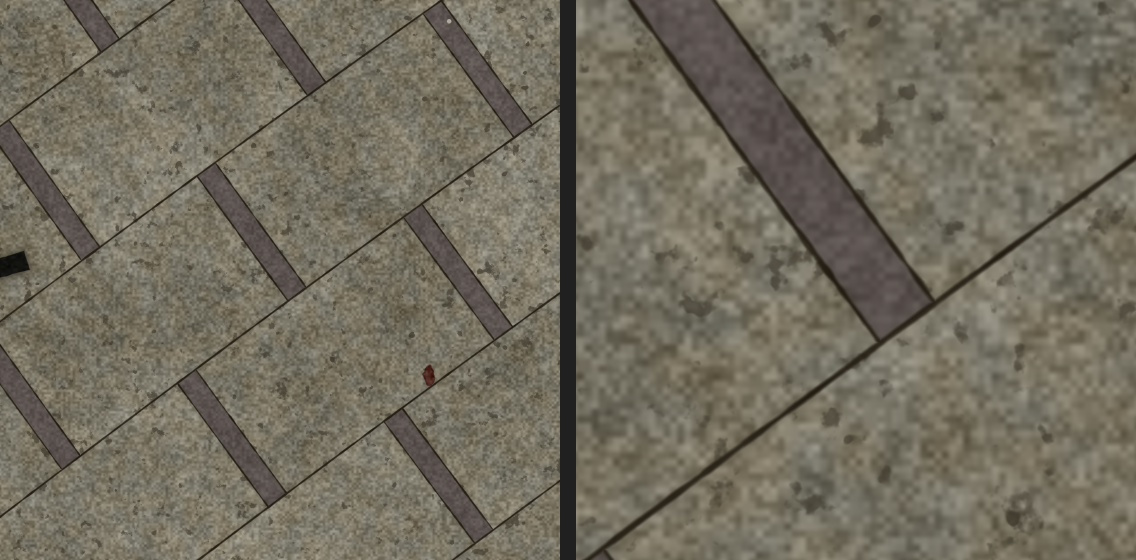
Left: the whole. Right: its middle third, enlarged.
Give the GLSL for this texture, as a three.js fragment shader.

```glsl
// Weathered stone paving in a slanted running bond: long slabs split by narrow
// purple-grey strips, dark joints, grain, stains and a little litter.
// A skewed lattice gives the slab cell; value noise adds the wear.
varying vec2 vUv;

const vec2 ORIGIN = vec2(0.3516, 0.6836);    // a strip's upper left corner
const vec2 ALONG = vec2(0.4036, 0.2956);     // one slab plus one strip
const vec2 ACROSS = vec2(0.1628, -0.2214);   // one course
const float COURSE_SHIFT = 0.49;             // bond offset per course
const float STRIP = 0.081;                   // strip share of a repeat
const float KEYSTONE = 0.039;                // slight camera tilt
const float LONG_JOINT = 0.0016;             // joint half widths
const float SIDE_JOINT = 0.0013;
const float SOFT = 0.0013;                   // edge smoothing
const float CRUMBS = 18.0;

const vec3 STONE = vec3(0.492, 0.472, 0.410);
const vec3 STRIP_COLOR = vec3(0.358, 0.325, 0.312);
const vec3 JOINT_COLOR = vec3(0.13, 0.105, 0.065);
const vec3 STAIN = vec3(0.24, 0.22, 0.17);
const vec3 LEAF = vec3(0.27, 0.13, 0.10);
const vec3 SCRAP = vec3(0.07, 0.07, 0.06);
const vec3 CHIP = vec3(0.68, 0.67, 0.62);

float hash(vec2 p) {
  return fract(sin(dot(p, vec2(12.9898, 78.233))) * 43758.5453);
}

float noise(vec2 p) {
  vec2 i = floor(p), f = fract(p);
  f = f * f * (3.0 - 2.0 * f);
  return mix(mix(hash(i), hash(i + vec2(1.0, 0.0)), f.x),
             mix(hash(i + vec2(0.0, 1.0)), hash(i + 1.0), f.x), f.y);
}

float fbm(vec2 p) {
  float sum = 0.0, amp = 0.5;
  for (int i = 0; i < 4; i++) {
    sum += amp * noise(p);
    p = mat2(1.6, 1.2, -1.2, 1.6) * p + 7.3;
    amp *= 0.5;
  }
  return sum / 0.9375;
}

float cross2(vec2 a, vec2 b) { return a.x * b.y - a.y * b.x; }

float cover(float d) { return 1.0 - smoothstep(-SOFT, SOFT, d); }

float box(vec2 p, vec2 size, float angle) {
  float c = cos(angle), s = sin(angle);
  vec2 q = abs(vec2(c * p.x + s * p.y, c * p.y - s * p.x)) - size;
  return length(max(q, 0.0)) + min(max(q.x, q.y), 0.0);
}

void main() {
  vec2 p = vUv;

  // Lattice coordinates
  vec2 q = p - ORIGIN;
  q.y += KEYSTONE * (0.6 - p.x) * (0.45 - p.y);
  float area = cross2(ALONG, ACROSS);
  float b = cross2(ALONG, q) / area;
  float row = floor(b);
  float a = cross2(q, ACROSS) / area + COURSE_SHIFT * row;
  vec2 cell = vec2(floor(a), row);
  vec2 f = vec2(fract(a), fract(b));

  // Distances to the joints, in canvas units
  float slabLength = abs(area) / length(ACROSS);
  float courseHeight = abs(area) / length(ALONG);
  float ragged = (fbm(p * 75.0) - 0.5) * 0.0024;
  float dLong = min(f.y, 1.0 - f.y) * courseHeight;
  float dSide = min(min(f.x, 1.0 - f.x), abs(f.x - STRIP)) * slabLength;
  float edge = min(dLong, dSide);
  float strip = cover((f.x - STRIP) * slabLength + ragged);

  // Slab tone: cloudy centre, pale border, uneven grain
  float cloud = fbm(p * 7.0 + cell * 3.7) - 0.5;
  float blotch = fbm(p * 27.0 + 11.0) - 0.5;
  float grain = 0.6 * noise(p * 235.0) + 0.4 * noise(p * 120.0 + 5.0) - 0.5;
  float border = exp(-edge / 0.024) * (0.4 + fbm(p * 14.0 + 31.0));
  float tone = 0.04 * (hash(cell + 4.1) - 0.5) + 0.14 * cloud + 0.09 * blotch;
  vec3 tint = vec3(0.014, 0.0, -0.016) * (2.0 * noise(p * 38.0 + 3.0) - 1.0);
  vec3 slab = STONE + tone + 0.27 * grain + 0.04 * border - 0.01 + tint;
  vec3 band = STRIP_COLOR + 0.14 * grain + 0.06 * blotch;

  // Dark pitting, mostly close to the joints
  float pits = smoothstep(0.69, 0.82, fbm(p * 62.0 + 17.0) + 0.09 * exp(-edge / 0.02));
  slab = mix(slab, STAIN, 0.65 * pits);
  vec3 color = mix(slab, band, strip);

  // Joints with soft dirt on both sides
  float dirt = exp(-edge / 0.0035) * (0.12 + 0.35 * noise(p * 45.0));
  color = mix(color, STAIN, dirt);
  float joint = max(cover(dLong - LONG_JOINT + 0.6 * ragged),
                    cover(dSide - SIDE_JOINT + ragged));
  color = mix(color, JOINT_COLOR, joint * (0.78 + 0.22 * noise(p * 60.0)));

  // Scattered crumbs
  for (float i = 0.0; i < CRUMBS; i++) {
    vec2 center = vec2(hash(vec2(i, 2.3)), hash(vec2(i, 8.7)));
    float radius = mix(0.0015, 0.006, pow(hash(vec2(i, 5.1)), 2.0));
    float d = length(p - center) - radius + (noise(p * 160.0) - 0.5) * 0.007;
    color = mix(color, STAIN, 0.7 * cover(d));
  }

  // Leaf, black scrap and pale chip
  vec2 l = p - vec2(0.766, 0.329);
  float leaf = (length(l / vec2(0.010, 0.018)) - 1.0) * 0.010;
  color = mix(color, LEAF + 0.3 * grain, cover(leaf + 3.0 * ragged));
  float scrap = box(p - vec2(0.015, 0.526), vec2(0.034, 0.017), 0.28);
  color = mix(color, STAIN, 0.7 * exp(-max(scrap, 0.0) / 0.006));
  color = mix(color, SCRAP + 0.08 * grain, cover(scrap + ragged));
  color = mix(color, CHIP, cover(length(p - vec2(0.802, 0.962)) - 0.004));

  gl_FragColor = vec4(clamp(color, 0.0, 1.0), 1.0);
}
```
